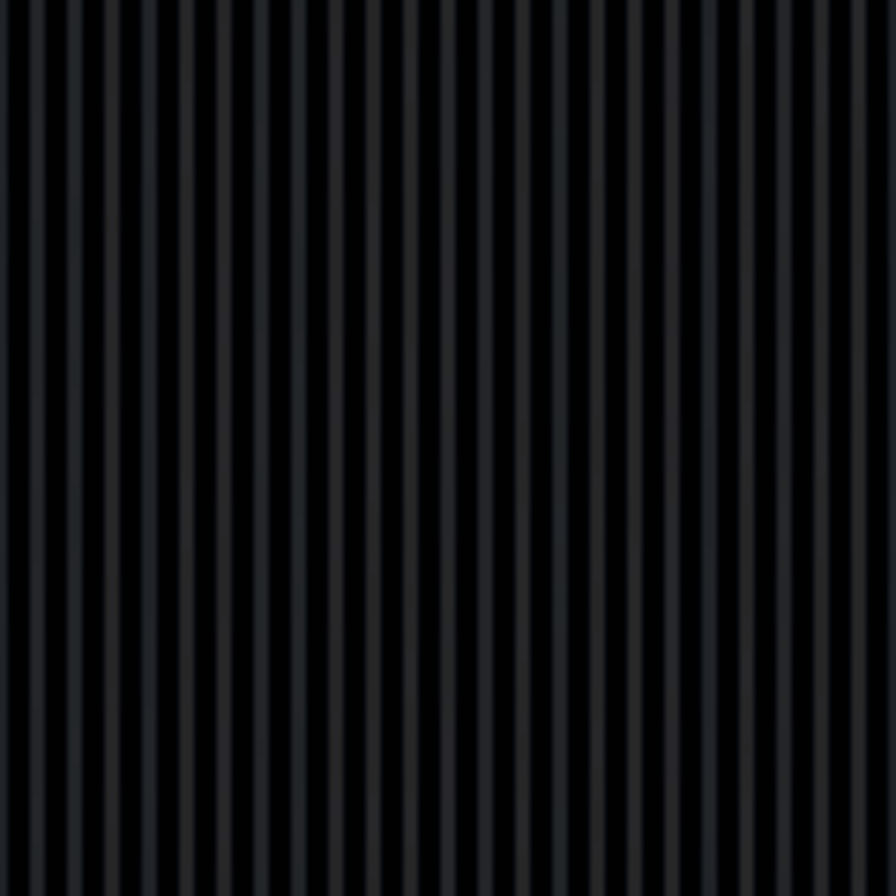
Reproduce this pattern procedurally as a WebGL 1 fragment shader.

```glsl
precision highp float;

uniform vec2 u_resolution;

const float STRIPES = 24.0;        // whole repeats across
const float CORE_HALF = 0.08;      // flat centre, in stripe periods
const float FADE_HALF = 0.31;      // where the stripe reaches the gap
const float BLUE_SPREAD = 0.02;    // extra reach of the blue fringe
const float WEAR_CELLS = 12.0;     // wear cells down one tile
const float WEAR_AMOUNT = 0.05;
const float FRINGE_WOBBLE = 0.008;

const vec3 GAP_COLOR = vec3(0.003, 0.003, 0.005);
const vec3 COOL_GRAY = vec3(0.130, 0.145, 0.160);
const vec3 WARM_GRAY = vec3(0.155, 0.152, 0.157);

float hash(vec2 p) {
  return fract(sin(dot(p, vec2(127.1, 311.7))) * 43758.5453);
}

// Smooth noise along one stripe, wrapping at the tile height
float wearNoise(float stripe, float y) {
  float cell = floor(y * WEAR_CELLS);
  float t = fract(y * WEAR_CELLS);
  float a = hash(vec2(stripe, mod(cell, WEAR_CELLS)));
  float b = hash(vec2(stripe, mod(cell + 1.0, WEAR_CELLS)));
  return mix(a, b, t * t * (3.0 - 2.0 * t)) - 0.5;
}

// Soft stripe profile, one value per colour channel
vec3 stripeProfile(float dist) {
  vec3 reach = FADE_HALF + BLUE_SPREAD * vec3(-0.5, 0.0, 1.0);
  vec3 t = clamp((dist - CORE_HALF) / (reach - CORE_HALF), 0.0, 1.0);
  return 1.0 - t * t * (3.0 - 2.0 * t);
}

void main() {
  vec2 uv = gl_FragCoord.xy / u_resolution;

  // Stripes are centred on whole numbers, so one straddles the side edges
  float x = uv.x * STRIPES;
  float nearest = floor(x + 0.5);
  float stripe = mod(nearest, STRIPES);
  float wear = wearNoise(stripe, uv.y);
  float dist = abs(x - nearest) + FRINGE_WOBBLE * wear;

  // Each stripe has its own tint between cool and warm gray
  float tint = hash(vec2(stripe, 41.0));
  vec3 gray = mix(COOL_GRAY, WARM_GRAY, smoothstep(0.2, 0.8, tint));
  gray *= 1.0 + WEAR_AMOUNT * wear;

  gl_FragColor = vec4(mix(GAP_COLOR, gray, stripeProfile(dist)), 1.0);
}
```
